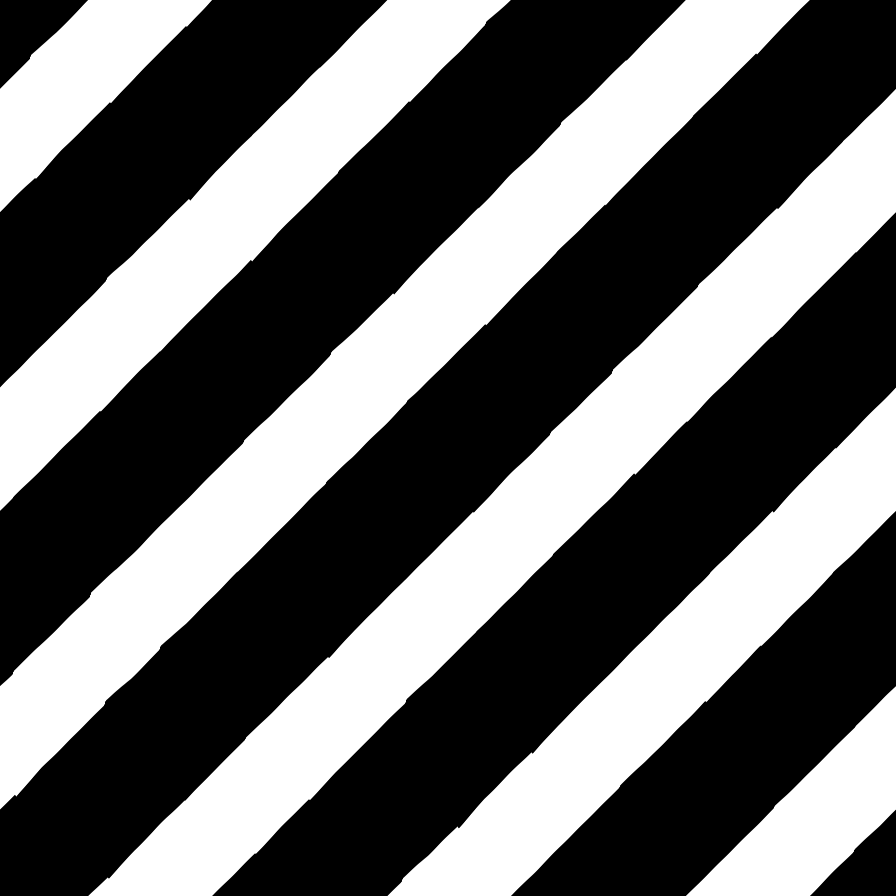
Reproduce this pattern procedurally as a WebGL 1 fragment shader.

```glsl
precision highp float;
// Bold white diagonal stripes on black, with faintly nicked, hand-cut edges.

uniform vec2 u_resolution;

#define STRIPES 3.0            // repeats across and down
#define STRIPE_CENTRE 0.504    // centre of the white band within one repeat
#define STRIPE_WIDTH 0.413     // white share of one repeat
#define NICK_CELLS 12.0        // nicks along each edge, per canvas width
#define NICK_DEPTH 0.0026      // in canvas units
#define NICK_LENGTH 0.35       // fade length, as a share of a cell
#define WOBBLE_CELLS 36.0      // noise cells per canvas width
#define WOBBLE_DEPTH 0.0016    // in canvas units
#define INK vec3(0.0)
#define PAPER vec3(1.0)

float hash(vec2 p) {
  return fract(sin(dot(p, vec2(127.1, 311.7))) * 4375.85);
}

// 1D gradient noise that wraps after `period` cells
float wrappedNoise(float x, float period, float seed) {
  float cell = floor(x);
  float t = x - cell;
  float g0 = hash(vec2(mod(cell, period), seed)) * 2.0 - 1.0;
  float g1 = hash(vec2(mod(cell + 1.0, period), seed)) * 2.0 - 1.0;
  float fade = t * t * t * (t * (t * 6.0 - 15.0) + 10.0);
  return mix(g0 * t, g1 * (t - 1.0), fade);
}

// One abrupt step per cell that tapers back to the straight edge
float nick(float x, float seed, float pixel) {
  float cell = floor(x);
  float id = mod(cell, NICK_CELLS);
  float start = mix(0.1, 0.55, hash(vec2(id, seed + 17.0)));
  float depth = hash(vec2(id, seed + 43.0)) * 2.0 - 1.0;
  float t = x - cell - start;
  float taper = clamp(1.0 - t / NICK_LENGTH, 0.0, 1.0);
  return depth * taper * smoothstep(-pixel, pixel, t);
}

void main() {
  vec2 uv = gl_FragCoord.xy / u_resolution;
  float pixel = 1.0 / min(u_resolution.x, u_resolution.y);

  // Position across the stripes; cells meet in the middle of the black bands
  float across = (uv.x - uv.y) * STRIPES;
  float band = mod(floor(across), STRIPES);
  float offset = fract(across) - STRIPE_CENTRE;

  // Each edge of each stripe has its own wear
  float edgeSeed = band * 2.0 + step(0.0, offset) + 1.0;
  float wear = NICK_DEPTH * nick(uv.x * NICK_CELLS, edgeSeed, pixel * NICK_CELLS)
             + WOBBLE_DEPTH * wrappedNoise(uv.x * WOBBLE_CELLS, WOBBLE_CELLS, edgeSeed);

  // Signed distance to the stripe edge, in canvas units
  float dist = (abs(offset) - 0.5 * STRIPE_WIDTH) / (STRIPES * sqrt(2.0)) + wear;
  float white = 1.0 - smoothstep(-0.6 * pixel, 0.6 * pixel, dist);

  gl_FragColor = vec4(mix(INK, PAPER, white), 1.0);
}
```
